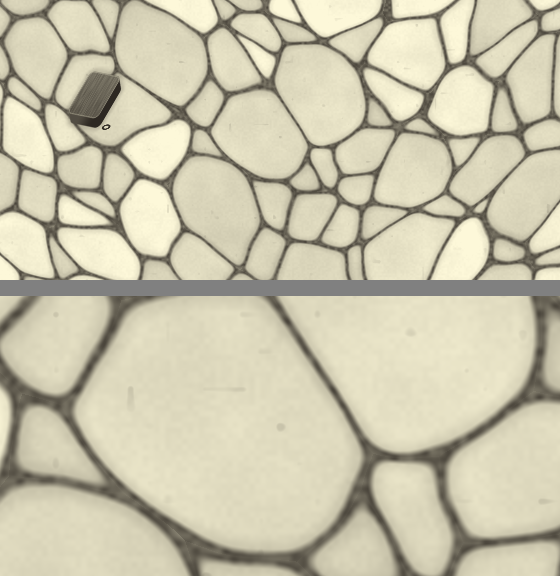
Top: the whole. Bottom: its middle third, enlarged.
Write a Shadertoy shader that draws this texture.

```glsl
// Crazy paving: pale rounded flagstones in dark speckled mortar, with a small
// dark case lying on them. Stones are cells of a weighted Voronoi diagram whose
// edge distances are blended smoothly, so that the corners come out round.

const vec3  DARK = vec3(0.31, 0.29, 0.25);
const vec3  PALE = vec3(0.98, 0.96, 0.84);
const float ROWS = 5.9;           // stone rows per canvas height
const float JITTER = 0.88;        // scatter of the stone centres
const float SIZE_SPREAD = 1.0;    // extra weight of the largest stones
const float ROUNDNESS = 0.056;    // corner rounding, in cells
const float JOINT = 0.032;        // half width of the mortar, in cells
const float SOFTNESS = 0.031;     // blur of the stone edge, in cells
const float LEAN = 0.38;          // slope of the stones away from the fold
const float FOLD_X = 1.2;         // where the lean changes sides
const float WARP = 0.45;          // bending of the outlines
const vec2  SEED = vec2(37.0, 81.0);
const vec2  CASE_POS = vec2(0.336, 0.661);
const vec2  CASE_DROP = vec2(0.006, -0.034);

// Integer hash of a lattice point
vec3 hash3(vec2 c) {
    uvec3 v = uvec3(ivec3(ivec2(floor(c)), 7)) * 1664525u + 1013904223u;
    v += v.yzx * v.zxy;
    v ^= v >> 16u;
    v += v.yzx * v.zxy;
    return vec3(v >> 8u) / exp2(24.0);
}

vec3 noise3(vec2 p) {
    vec2 i = floor(p), f = fract(p);
    f = f * f * (3.0 - 2.0 * f);
    return mix(mix(hash3(i), hash3(i + vec2(1, 0)), f.x),
               mix(hash3(i + vec2(0, 1)), hash3(i + vec2(1, 1)), f.x), f.y);
}

// Centre (xy) and weight (z) of the stone in a grid cell
vec3 site(vec2 cell) {
    vec3 h = hash3(cell + SEED);
    return vec3(cell + 0.5 + JITTER * (h.xy - 0.5), SIZE_SPREAD * h.z * h.z);
}

// Rounded distance to the joint; also returns the stone's cell and centre
float stoneDistance(vec2 p, out vec2 cell, out vec2 centre) {
    vec2 base = floor(p);
    vec3 own = vec3(0.0);
    float best = 1e5;
    for (int k = 0; k < 25; k++) {
        vec2 c = base + vec2(k % 5 - 2, k / 5 - 2);
        vec3 s = site(c);
        float power = dot(p - s.xy, p - s.xy) - s.z;
        if (power < best) { best = power; own = s; cell = c; }
    }
    centre = own.xy;
    float sum = 1e-6;
    for (int k = 0; k < 25; k++) {
        vec2 c = base + vec2(k % 5 - 2, k / 5 - 2);
        if (c == cell) continue;
        vec3 s = site(c);
        float power = dot(p - s.xy, p - s.xy) - s.z;
        float edge = 0.5 * (power - best) / max(length(s.xy - own.xy), 0.05);
        sum += exp(-edge / ROUNDNESS);
    }
    return -ROUNDNESS * log(sum);
}

// Position in the slanted frame of the case lid, which spans -1 to 1
vec2 lidFrame(vec2 p) {
    return inverse(mat2(0.054, -0.011, 0.044, 0.075)) * p;
}

float lidDistance(vec2 p) {
    vec2 q = abs(lidFrame(p)) - 0.72;
    return 0.055 * (length(max(q, 0.0)) + min(max(q.x, q.y), 0.0) - 0.28);
}

// Lays the case and its small clasp ring over a tone
float addCase(float tone, vec2 p) {
    float lid = lidDistance(p), body = lid;
    for (int k = 1; k <= 6; k++)
        body = min(body, lidDistance(p - CASE_DROP * float(k) / 6.0));
    vec2 q = lidFrame(p);
    float streak = noise3(q * vec2(22.0, 2.5)).x;
    float top = 0.08 + 0.16 * streak + 0.05 * q.y;
    float side = 0.02 - 0.22 * smoothstep(-0.2, 0.9, q.x);
    float face = mix(side, top, smoothstep(0.002, -0.002, lid));
    face += 0.22 * smoothstep(0.003, 0.0, abs(lid + 0.001));
    tone *= 1.0 - 0.22 * smoothstep(0.018, 0.0, body);
    tone = mix(tone, face, smoothstep(0.002, -0.002, body));
    vec2 r = p - vec2(0.043, -0.115);
    float ring = abs(length(r * vec2(0.75, 1.3) - vec2(0.0, 0.3 * r.x)) - 0.009);
    return mix(tone, -0.15, smoothstep(0.004, 0.0015, ring));
}

void mainImage(out vec4 fragColor, in vec2 fragCoord) {
    vec2 p = fragCoord / iResolution.y;

    // Lean the stones to both sides of the fold and bend their outlines
    float fold = p.x - FOLD_X;
    vec2 g = ROWS * vec2(p.x, p.y - LEAN * sqrt(fold * fold + 0.02));
    g += WARP * (noise3(g * 0.7 + 11.0).xy - 0.5);
    g += 0.1 * (noise3(g * 2.3).xy - 0.5);

    vec2 cell, centre;
    float d = stoneDistance(g, cell, centre);
    vec3 look = hash3(cell + SEED + 57.0);
    vec3 cloud = noise3(p * 17.0 + 9.0 * look.xy);
    float grain = noise3(p * 150.0).x - 0.5;

    // Stone face: own tone, slight tilt, clouds, grain, worn rim and rare pits
    float stone = mix(0.80, 0.91, look.x) + 0.11 * smoothstep(0.64, 0.78, look.x);
    stone += 0.08 * dot(g - centre, look.yz - 0.5) + 0.06 * (cloud.x - 0.5);
    stone += 0.04 * grain;
    stone -= 0.12 * smoothstep(0.17, JOINT, d);
    stone -= 0.14 * smoothstep(0.9, 0.98, noise3(p * 45.0 + 5.0).y) * cloud.y;

    // Mortar: darkest beside the stones, lighter and gritty where it is wide
    float grit = noise3(p * 110.0 + 3.0).z;
    float mortar = -0.04 + 0.26 * grit + 0.24 * smoothstep(0.01, -0.06, d) * cloud.z;

    float tone = mix(mortar, stone, smoothstep(JOINT - SOFTNESS, JOINT + SOFTNESS, d));
    tone = addCase(tone, p - CASE_POS);
    fragColor = vec4(DARK + (PALE - DARK) * clamp(tone, -0.35, 1.02), 1.0);
}
```
